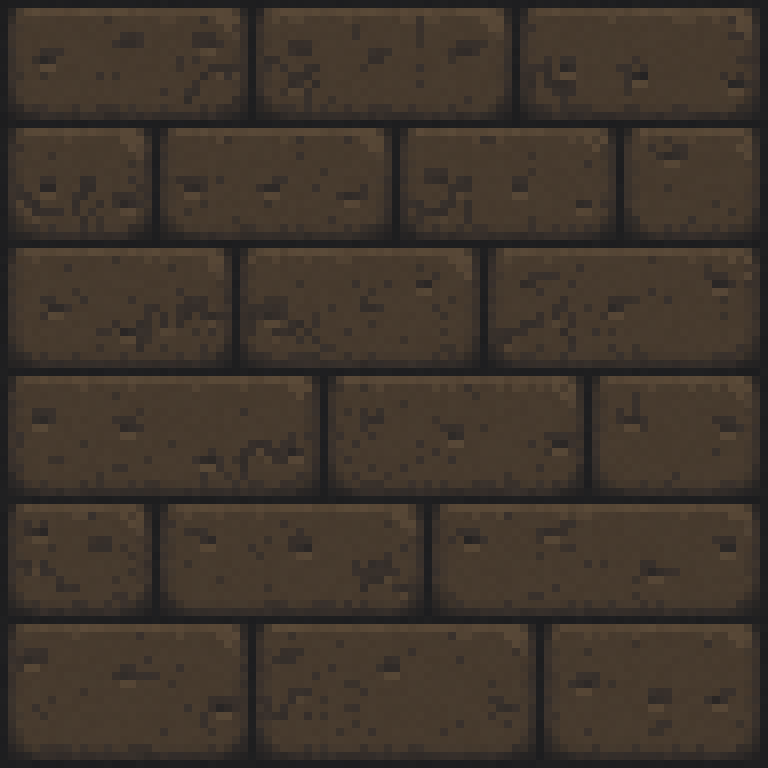
Reproduce this texture procedurally as a Shadertoy shader.

```glsl
// Six courses of worn brown stone blocks with dark joints, drawn in coarse square cells.
#define CELLS 96.0
#define SAMPLES 3
#define SPECK_DENSITY 0.042
#define PIT_SPACING 9.0
#define CRACK_CHANCE 0.65
#define GRAIN 0.012
#define FACE vec3(0.28, 0.23, 0.18)
#define SHADOW vec3(0.22, 0.19, 0.17)
#define MORTAR vec3(0.12, 0.12, 0.125)
#define LIGHT vec3(0.355, 0.29, 0.22)

// Bed joints from the top, and upright joints per course (95 is the border)
const float BEDS[7] = float[7](0.0, 15.0, 30.0, 46.0, 62.0, 77.0, 95.0);
const vec3 JOINTS[6] = vec3[6](
    vec3(31, 64, 95), vec3(19, 49, 77), vec3(29, 60, 95),
    vec3(40, 73, 95), vec3(19, 53, 95), vec3(31, 67, 95));

float hash(vec2 p) {
    return fract(sin(dot(p, vec2(127.1, 311.7))) * 43758.5453);
}

float noise(float x, float seed) {
    float i = floor(x);
    return mix(hash(vec2(i, seed)), hash(vec2(i + 1.0, seed)), smoothstep(0.0, 1.0, x - i));
}

// Chipped hollows: soft upper lip, deep core, lit lower lip
vec3 addPits(vec3 color, vec2 p, vec2 size, float seed) {
    float count = max(floor(size.x / PIT_SPACING), 1.0);
    float slot = floor(p.x * count / size.x);
    vec2 id = vec2(slot + 3.0, seed * 91.0);
    vec2 center = floor(vec2((slot + 0.35 + 0.3 * hash(id)) * size.x / count,
                             size.y * (0.25 + 0.45 * hash(id + 7.0))));
    vec2 d = p - center;
    if (hash(id + 13.0) < 0.4) d.x = -d.x;
    float depth = hash(id + 19.0);
    float ragged = hash(p + id);
    if (d.y == -1.0 && abs(d.x) <= 1.0 && ragged < 0.8) color = SHADOW;
    if (d.y == 0.0 && d.x >= 0.0 && d.x <= 1.0) color = mix(SHADOW, MORTAR, 0.7 * depth * ragged + 0.1);
    if (d.y == 0.0 && abs(d.x - 0.5) == 1.5 && ragged < 0.55) color = SHADOW;
    if (d.y == 1.0 && d.x >= 0.0 && d.x <= 1.0 && depth > 0.3) color = mix(FACE, LIGHT, 0.75);
    return color;
}

// Stepped crack from one side, turning down to the bed joint
vec3 addCrack(vec3 color, vec2 p, vec2 size, float seed) {
    if (hash(vec2(seed, 5.0)) > CRACK_CHANCE) return color;
    float x = hash(vec2(seed, 8.0)) < 0.25 ? size.x - 1.0 - p.x : p.x;
    float reach = floor(6.0 + 6.0 * hash(vec2(seed, 2.0)));
    float base = size.y * 0.45;
    float h0 = floor(base + 5.0 * noise(x * 0.4, seed));
    float h1 = floor(base + 5.0 * noise((x + 1.0) * 0.4, seed));
    float turn = floor(reach + 3.0 * noise(p.y * 0.5, seed + 4.0) - 1.0);
    bool across = x <= reach && p.y >= min(h0, h1) && p.y <= max(h0, h1);
    bool down = x == turn && p.y > base + 2.0;
    float wear = hash(p + seed * 37.0);
    if ((across || down) && wear < 0.85) color = mix(SHADOW, MORTAR, 0.35 * wear * wear);
    else if (x < reach && p.y == max(h0, h1) + 1.0 && wear < 0.25) color = mix(FACE, LIGHT, 0.5);
    return color;
}

// Worn rim: lit top, shaded sides and foot, darkened corners
vec3 addRim(vec3 color, vec2 p, vec2 size, float wear) {
    vec2 q = size - 1.0 - p;
    float side = min(p.x, q.x);
    float bevel = q.x + p.y;
    if (p.y == 0.0) color = mix(FACE, LIGHT, 0.6 + 0.4 * wear);
    if (p.y == 1.0 && wear < 0.15) color = mix(FACE, LIGHT, 0.5);
    if (q.x > 0.0 && q.x < 4.0 && bevel > 1.0 && bevel < 5.0 && wear < 0.8) color = mix(FACE, LIGHT, 0.8);
    if (side == 0.0) color = mix(FACE, SHADOW, 0.65 + 0.5 * wear);
    if (side == 1.0 && p.y > 1.0) color = mix(color, SHADOW, 0.45 * wear);
    if (q.y == 0.0) color = mix(SHADOW, MORTAR, 0.3 * wear);
    if (q.y == 1.0) color = mix(color, SHADOW, wear < 0.3 ? 0.9 : 0.2);
    float foot = side + q.y;
    if (foot < 4.0) color = mix(color, MORTAR, 0.75 - 0.18 * foot);
    if (side + p.y < 2.0) color = mix(color, MORTAR, 0.55 - 0.3 * (side + p.y));
    return color;
}

vec3 wallCell(vec2 cell) {
    // Find the block that holds this cell
    int course = 0;
    for (int i = 1; i < 6; i++) if (cell.y >= BEDS[i]) course = i;
    vec2 lo = vec2(0.0, BEDS[course]);
    vec2 hi = vec2(CELLS - 1.0, BEDS[course + 1]);
    for (int i = 0; i < 3; i++) {
        float joint = JOINTS[course][i];
        if (cell.x >= joint) lo.x = joint;
        else hi.x = min(hi.x, joint);
    }
    float grain = hash(cell);
    if (any(equal(cell, lo)) || any(equal(cell, hi))) return MORTAR + GRAIN * (grain - 0.5);

    vec2 p = cell - lo - 1.0;
    vec2 size = hi - lo - 1.0;
    float seed = hash(lo + 0.5);
    vec3 color = FACE;
    if (hash(cell + 41.0) < SPECK_DENSITY * (0.6 + 0.8 * p.y / size.y)) color = mix(FACE, SHADOW, 0.7 + 0.4 * grain);
    color = addCrack(color, p, size, seed);
    color = addPits(color, p, size, seed);
    color = addRim(color, p, size, hash(cell + 73.0));
    return color + GRAIN * (grain - 0.5);
}

void mainImage(out vec4 fragColor, in vec2 fragCoord) {
    // Average a few samples per pixel to smooth the cell edges
    vec3 sum = vec3(0.0);
    for (int i = 0; i < SAMPLES * SAMPLES; i++) {
        vec2 offset = (vec2(i % SAMPLES, i / SAMPLES) + 0.5) / float(SAMPLES) - 0.5;
        vec2 uv = (fragCoord + offset) / iResolution.xy;
        sum += wallCell(floor(vec2(uv.x, 1.0 - uv.y) * CELLS));
    }
    fragColor = vec4(sum / float(SAMPLES * SAMPLES), 1.0);
}
```
